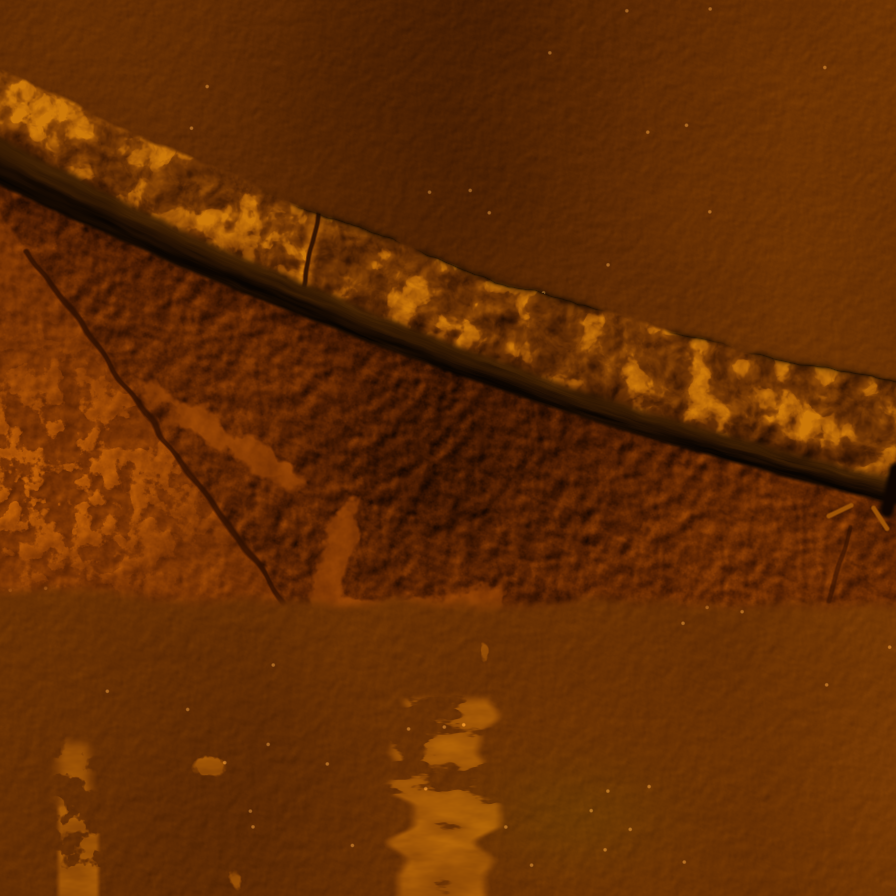
This texture is drawn by a WebGL 1 fragment shader. Its source:

```glsl
precision highp float;
uniform vec2 u_resolution;

float hash(vec2 p) {
  p = fract(p * vec2(0.1031, 0.1137));
  p += dot(p, p.yx + 33.33);
  return fract((p.x + p.y) * p.x * 7.31 + p.y * 5.17);
}

float noise(vec2 p) {
  vec2 i = floor(p), f = fract(p);
  f = f * f * (3.0 - 2.0 * f);
  return mix(mix(hash(i), hash(i + vec2(1, 0)), f.x),
             mix(hash(i + vec2(0, 1)), hash(i + vec2(1, 1)), f.x), f.y);
}

float fbm(vec2 p) {
  float sum = 0.0, amp = 0.5;
  for (int i = 0; i < 4; i++) {
    sum += amp * noise(p);
    p = mat2(1.6, 1.2, -1.2, 1.6) * p + 17.3;
    amp *= 0.5;
  }
  return sum / 0.9375;
}

float segment(vec2 p, vec2 a, vec2 b) {
  vec2 d = b - a;
  return length(p - a - d * clamp(dot(p - a, d) / dot(d, d), 0.0, 1.0));
}

float line(vec2 p, vec2 a, vec2 b, float width) {
  return 1.0 - smoothstep(width * 0.4, width * 1.3, segment(p, a, b));
}

float blob(vec2 p, vec2 center, vec2 radius) {
  vec2 d = (p - center) / radius;
  return exp(-dot(d, d));
}

float curve(float x, float start, float slope, float bend) {
  return start + x * (slope + x * bend);
}

// Difference of noise toward the light, giving raised grains
float relief(vec2 p, float scale) {
  vec2 q = p * scale;
  return fbm(q) - fbm(q + vec2(-0.25, 0.35));
}

float box(vec2 p, vec2 low, vec2 high, float soft) {
  vec2 s = smoothstep(low - soft, low + soft, p) * (1.0 - smoothstep(high - soft, high + soft, p));
  return s.x * s.y;
}

// Sparse bright grit
float specks(vec2 p, float cells) {
  vec2 id = floor(p * cells);
  vec2 offset = 0.25 + 0.5 * vec2(hash(id + 3.7), hash(id + 9.1));
  float d = length(fract(p * cells) - offset);
  return step(0.97, hash(id + 21.0)) * (1.0 - smoothstep(0.04, 0.13, d));
}

vec3 sodium(float level) {
  float r = clamp(level, 0.04, 0.8);
  return vec3(r, r * (0.33 + 0.32 * r), 0.004 + 0.045 * r * r);
}

float asphalt(vec2 p) {
  float v = 0.355 + 0.07 * smoothstep(0.5, 0.95, p.x);
  v += 0.05 * blob(p, vec2(0.1, 1.0), vec2(0.22, 0.2));
  v -= 0.07 * blob(p, vec2(0.48, 0.93), vec2(0.16, 0.3));
  return v + 0.1 * relief(p, 110.0) + 0.04 * (fbm(p * 9.0) - 0.5);
}

float stone(vec2 p, float across) {
  vec2 warp = p + 0.012 * vec2(fbm(p * 35.0), fbm(p * 35.0 + 8.0));
  float mottled = fbm(warp * 42.0);
  float v = 0.46 + 0.45 * (mottled - 0.5) + 0.4 * relief(warp, 58.0);
  v += 0.17 * smoothstep(0.54, 0.66, mottled);
  v += 0.07 * blob(p, vec2(0.0, 0.89), vec2(0.12, 0.08));
  v -= 0.12 * smoothstep(0.7, 1.0, across);
  float joint = segment(p + 0.004 * (noise(p * 60.0) - 0.5), vec2(0.357, 0.765), vec2(0.337, 0.675));
  v += 0.15 * (1.0 - smoothstep(0.004, 0.012, joint));
  return mix(v, 0.2, 1.0 - smoothstep(0.001, 0.004, joint));
}

float roughGround(vec2 p, float below) {
  float crackX = 0.03 + (0.72 - p.y) * 0.735;
  float slab = 1.0 - smoothstep(-0.003, 0.003, p.x - crackX);
  float v = mix(0.36, 0.45, slab) + mix(0.46, 0.3, slab) * relief(p, 64.0);
  v += 0.08 * (fbm(p * 14.0) - 0.5) + 0.04 * smoothstep(0.6, 0.85, p.x);
  v -= 0.13 * blob(p, vec2(0.5, 0.48), vec2(0.15, 0.1));
  v -= 0.08 * exp(-below * 28.0);
  float grain = fbm(p * 65.0);
  float lichen = slab * blob(p, vec2(0.04, 0.47), vec2(0.18, 0.12));
  v += 0.24 * lichen * smoothstep(0.48, 0.62, grain);
  // Broken pale paint trail
  float trail = min(segment(p, vec2(0.17, 0.57), vec2(0.24, 0.51)),
                    segment(p, vec2(0.28, 0.5), vec2(0.34, 0.46)));
  trail = min(trail, segment(p, vec2(0.395, 0.43), vec2(0.36, 0.33)));
  trail = min(trail, segment(p, vec2(0.37, 0.315), vec2(0.54, 0.325)));
  float paint = 1.0 - smoothstep(-0.004, 0.006, trail - 0.045 * (fbm(p * 38.0) - 0.28));
  v = mix(v, 0.57 + 0.2 * (grain - 0.5), 0.8 * paint);
  float crack = line(p + 0.004 * (noise(p * 45.0) - 0.5), vec2(0.03, 0.72), vec2(0.32, 0.325), 0.0035);
  crack = max(crack, 0.7 * line(p + 0.01 * (noise(p * 30.0) - 0.5), vec2(0.948, 0.41), vec2(0.926, 0.33), 0.003));
  return mix(v, 0.17, 0.8 * crack);
}

float pavement(vec2 p) {
  float v = 0.415 + 0.05 * (fbm(p * 7.0) - 0.5) + 0.1 * relief(p, 95.0);
  v -= 0.05 * blob(p, vec2(0.25, 0.1), vec2(0.18, 0.16));
  v += 0.04 * smoothstep(0.75, 1.0, p.x);
  // Worn road marks
  float wear = fbm(p * vec2(24.0, 65.0));
  float chips = fbm(p * 48.0);
  float lean = 0.04 * (noise(vec2(2.0, p.y * 50.0)) - 0.5);
  float mark = box(p + vec2(lean, 0.0), vec2(0.443, -0.1), vec2(0.54, 0.22), 0.008);
  mark *= smoothstep(0.4, 0.5, wear + 0.22 * (1.0 - smoothstep(0.05, 0.11, p.y)));
  float leftMark = box(p, vec2(0.065, -0.1), vec2(0.11, 0.1), 0.004) * smoothstep(0.43, 0.52, chips);
  leftMark += box(p, vec2(0.065, 0.1), vec2(0.1, 0.17), 0.01) * smoothstep(0.52, 0.62, chips);
  float spots = blob(p, vec2(0.23, 0.145), vec2(0.035, 0.022)) + blob(p, vec2(0.26, 0.02), vec2(0.02, 0.025));
  spots += 0.8 * blob(p, vec2(0.54, 0.27), vec2(0.012, 0.025));
  float paint = max(max(mark, leftMark), smoothstep(0.75, 0.9, spots * (0.5 + chips)));
  return mix(v, 0.64 + 0.25 * (wear - 0.5), 0.9 * clamp(paint, 0.0, 1.0));
}

void main() {
  vec2 p = gl_FragCoord.xy / u_resolution;
  float ragged = 0.012 * (fbm(p * 25.0) - 0.5);
  float top = curve(p.x, 0.926, -0.525, 0.174) + ragged;
  float lip = curve(p.x, 0.846, -0.535, 0.154) + ragged * 0.6;
  float foot = curve(p.x, 0.794, -0.479, 0.122) + ragged * 0.3;

  // Ground layers
  float floorEdge = 0.325 + 0.02 * (fbm(p * 18.0) - 0.5) + 0.015 * (1.0 - smoothstep(0.0, 0.3, p.x));
  float rough = smoothstep(-0.008, 0.012, p.y - floorEdge);
  float level = mix(pavement(p), roughGround(p, max(foot - p.y, 0.0)), rough);
  vec3 color = sodium(level) * mix(vec3(1.0), vec3(1.03, 0.91, 0.8), rough);
  color.g += 0.025 * blob(p, vec2(0.64, 0.09), vec2(0.1, 0.06));

  // Shadowed curb face
  float depth = clamp((lip - p.y) / (lip - foot), 0.0, 1.0);
  float streak = fbm(vec2(p.x * 18.0, depth * 7.0));
  float face = mix(0.27, 0.07, smoothstep(0.1, 0.85, depth)) + 0.16 * (streak - 0.5);
  color = mix(color, sodium(face) * vec3(0.9, 1.08, 1.3), smoothstep(-0.003, 0.003, p.y - foot));

  // Curb top and upper surface
  float across = (top - p.y) / (top - lip);
  color = mix(color, sodium(stone(p, across)), smoothstep(-0.006, 0.006, p.y - lip));
  color = mix(color, sodium(asphalt(p)), smoothstep(-0.003, 0.003, p.y - top));
  float seam = exp(-abs(p.y - top) * 330.0) * smoothstep(0.25, 0.38, p.x);
  color *= 1.0 - 0.6 * seam * smoothstep(0.35, 0.6, noise(p * 22.0));

  // Open curb end and dry twigs
  color = mix(color, sodium(0.06), line(p, vec2(1.0, 0.475), vec2(0.99, 0.43), 0.009));
  float twigs = max(line(p, vec2(0.925, 0.424), vec2(0.95, 0.436), 0.003),
                    line(p, vec2(0.975, 0.433), vec2(0.99, 0.41), 0.003));
  color = mix(color, sodium(0.62), twigs);
  color += vec3(0.3, 0.24, 0.12) * specks(p, 45.0) * (1.0 - rough * step(p.y, top));
  gl_FragColor = vec4(color, 1.0);
}
```
